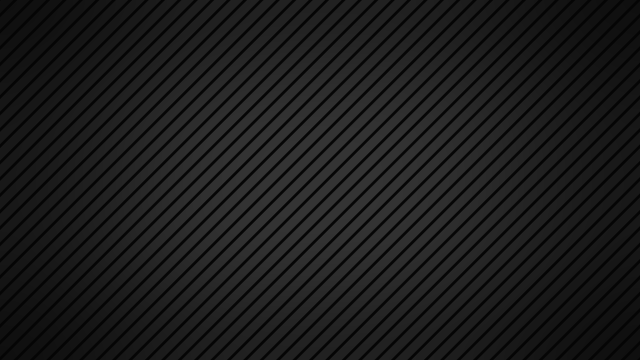
A Shadertoy shader for this pattern:

```glsl
const float PI = 3.14159265;
const vec2 REPEATS = vec2(39.0, 22.0);   // whole stripes across and down
const float PHASE = 0.06;                // stripe shift, in periods
const float GROOVE_WIDTH = 0.24;         // share of one period
const float GROOVE_SOFTNESS = 0.09;      // minimum edge blur, in periods
const float FALLOFF = 1.5;               // breadth of the bright centre

const vec3 GROOVE_COLOR = vec3(0.016);
const float GROOVE_GLOW = 0.04;          // light reaching into the grooves
const float TONE_CORNER = 0.060;
const float TONE_SIDE = 0.095;           // middle of left and right edges
const float TONE_TOP = 0.130;            // middle of top and bottom edges
const float TONE_CENTER = 0.205;

// Periodic light profile: 0 at the borders, 1 in the middle, flat at both
vec2 lightProfile(vec2 uv) {
    vec2 edge = 0.5 + 0.5 * cos(2.0 * PI * uv);
    return 1.0 - pow(max(edge, 0.0), vec2(FALLOFF));
}

float surfaceTone(vec2 uv) {
    vec2 light = lightProfile(uv);
    float border = mix(TONE_CORNER, TONE_SIDE, light.y);
    float middle = mix(TONE_TOP, TONE_CENTER, light.y);
    return mix(border, middle, light.x);
}

// Coverage of the diagonal grooves, rising to the right
float grooveMask(vec2 uv) {
    float phase = uv.x * REPEATS.x - uv.y * REPEATS.y + PHASE;
    float dist = abs(fract(phase + 0.5) - 0.5);
    float pixel = length(REPEATS / iResolution.xy);
    float blur = max(pixel, GROOVE_SOFTNESS);
    return clamp((0.5 * GROOVE_WIDTH - dist) / blur + 0.5, 0.0, 1.0);
}

void mainImage(out vec4 fragColor, in vec2 fragCoord) {
    vec2 uv = fragCoord / iResolution.xy;
    float tone = surfaceTone(uv);
    vec3 groove = GROOVE_COLOR + GROOVE_GLOW * tone;
    fragColor = vec4(mix(vec3(tone), groove, grooveMask(uv)), 1.0);
}
```
